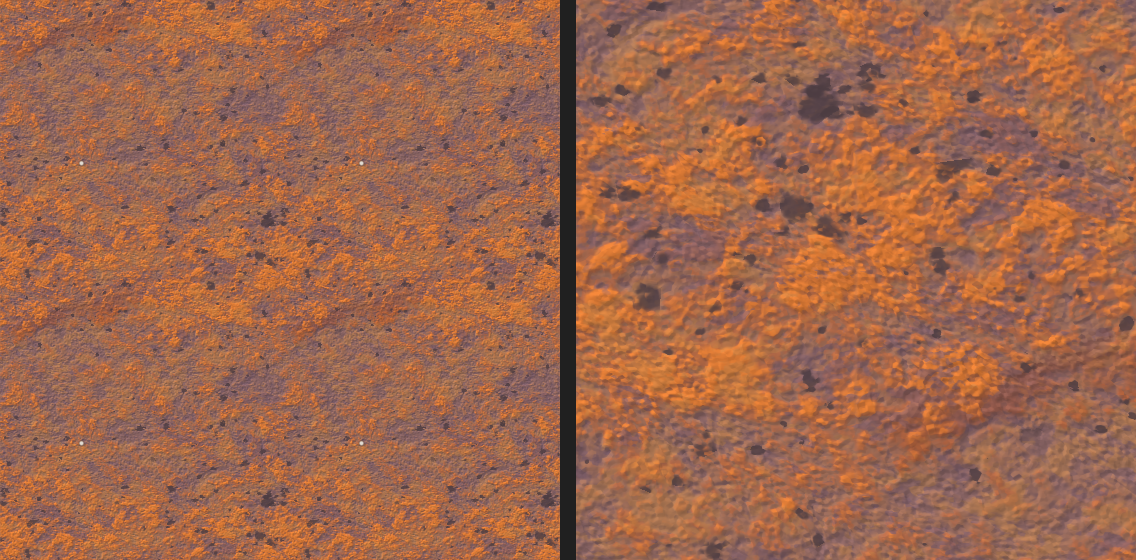
Left, the full canvas; right, a detail of the centre.
Reproduce this texture procedurally as a Shadertoy shader.

```glsl
// Rusted sheet metal: one weathered tile repeated twice across and twice down.
// Wrapped cellular noise in octaves mixes mauve steel, brown and orange rust;
// broad patches steer the mix, then relief, pits, seams and a pale fleck follow.

const float TAU = 6.28318;

vec3 hash3(vec2 c) {
    vec3 q = fract(c.xyx * vec3(0.1031, 0.1030, 0.0973));
    q += dot(q, q.yxz + 33.33);
    return fract((q.xxy + q.yzz) * q.zyx);
}

// Wrapped cellular noise: x = smoothed cell value, y = nearest distance, z = nearest value
vec3 cellular(vec2 p, vec2 freq, float seed) {
    vec2 g = p * freq, base = floor(g), f = g - base, sum = vec2(0.0);
    vec2 nearest = vec2(9.0, 0.0);
    for (int y = -1; y <= 1; y++)
    for (int x = -1; x <= 1; x++) {
        vec2 o = vec2(x, y);
        vec3 h = hash3(mod(base + o, freq) + seed);
        vec2 d = o + h.xy - f;
        float d2 = dot(d, d), w = exp(-8.0 * d2);
        sum += w * vec2(h.z, 1.0);
        if (d2 < nearest.x) nearest = vec2(d2, h.z);
    }
    return vec3(sum.x / sum.y, sqrt(nearest.x), nearest.y);
}

// Octaves of cellular noise, centred on zero
float rough(vec2 p, vec2 freq, float seed) {
    float sum = 0.0, amp = 0.42;
    for (int i = 0; i < 5; i++) {
        sum += amp * (cellular(p, freq, seed).x - 0.5);
        freq *= 2.0;
        seed += 17.0;
        amp *= 0.92;
    }
    return sum;
}

// Soft elliptical patch that wraps around the tile
float patchAt(vec2 p, vec2 centre, vec2 size) {
    vec2 d = (fract(p - centre + 0.5) - 0.5) / size;
    return exp(-dot(d, d));
}

void mainImage(out vec4 fragColor, in vec2 fragCoord) {
    vec2 tile = fract(2.0 * fragCoord / iResolution.xy);
    float px = 2.0 / iResolution.y;

    // Gentle sine warp, whole periods per tile
    vec2 p = tile + 0.006 * sin(TAU * (tile.yx * vec2(3.0, 2.0) + tile * vec2(2.0, 4.0)));

    // Broad layout: heavy rust bands against bare steel
    float heavy = 0.75 * patchAt(p, vec2(0.15, 0.06), vec2(0.42, 0.14))
                + 0.55 * patchAt(p, vec2(0.72, 0.93), vec2(0.28, 0.10))
                + 0.50 * patchAt(p, vec2(0.80, 0.20), vec2(0.24, 0.12))
                + 0.45 * patchAt(p, vec2(0.35, 0.51), vec2(0.10, 0.05))
                + 0.45 * patchAt(p, vec2(0.08, 0.32), vec2(0.14, 0.10))
                + 0.40 * patchAt(p, vec2(0.72, 0.52), vec2(0.16, 0.05))
                + 0.40 * patchAt(p, vec2(0.92, 0.74), vec2(0.12, 0.06));
    float bare = patchAt(p, vec2(0.22, 0.66), vec2(0.34, 0.12))
               + 0.6 * patchAt(p, vec2(0.47, 0.36), vec2(0.16, 0.14));
    float bruised = patchAt(p, vec2(0.62, 0.75), vec2(0.11, 0.06))
                  + patchAt(p, vec2(0.72, 0.43), vec2(0.12, 0.07))
                  + patchAt(p, vec2(0.94, 0.40), vec2(0.08, 0.09))
                  + patchAt(p, vec2(0.45, 0.20), vec2(0.08, 0.09));

    // Fine rust amount, with streaks falling to the right; bare steel is calmer
    float grain = rough(p, vec2(10.0, 13.0), 3.0);
    float streak = cellular(vec2(p.x, p.y + p.x), vec2(14.0, 52.0), 61.0).x - 0.5;
    float calm = 1.0 - 0.35 * min(bare, 1.0);
    float rust = 0.42 + 1.05 * calm * grain + 0.14 * streak + 0.24 * heavy - 0.10 * bare;

    vec3 col = mix(vec3(0.52, 0.38, 0.38), vec3(0.61, 0.42, 0.34), smoothstep(0.10, 0.42, rust));
    col = mix(col, vec3(0.66, 0.39, 0.27), smoothstep(0.40, 0.58, rust));
    col = mix(col, vec3(0.83, 0.46, 0.20), smoothstep(0.54, 0.88, rust));

    // Ochre bloom and violet bruises
    float stain = rough(p, vec2(9.0, 14.0), 131.0);
    col = mix(col, vec3(0.72, 0.49, 0.28), 0.45 * smoothstep(0.08, 0.32, stain));
    float violet = smoothstep(0.12, 0.36, 0.15 * bruised - stain);
    col = mix(col, vec3(0.45, 0.34, 0.40), 0.65 * violet);

    // Dark red streak rising to the right
    float along = smoothstep(0.58, 0.40, p.x) * smoothstep(0.0, 0.08, p.x);
    float band = exp(-pow((p.y - 0.81 - 0.24 * p.x + 0.1 * grain) / 0.035, 2.0));
    col = mix(col, vec3(0.58, 0.30, 0.19), 0.45 * band * along);

    // Relief lit from the upper left
    float relief = grain - rough(p + vec2(-0.003, 0.004), vec2(10.0, 13.0), 3.0);
    col *= 1.0 + 0.55 * clamp(relief, -0.3, 0.3);

    // Sparse ragged pits of varied size, mostly in bruised and rusted areas
    for (int i = 0; i < 2; i++) {
        vec3 pit = cellular(p, vec2(17.0, 22.0) * float(i + 1), 211.0 + 40.0 * float(i));
        float radius = 0.40 * smoothstep(0.84, 1.08, pit.z + 0.10 * (heavy + bruised - bare));
        float hole = smoothstep(radius, 0.3 * radius - 0.02, pit.y + 0.6 * grain);
        col = mix(col, vec3(0.29, 0.23, 0.25), 0.75 * hole * smoothstep(0.02, 0.08, radius));
    }

    // Faint seams on the tile borders
    vec2 edge = min(tile, 1.0 - tile);
    col = mix(col, vec3(0.62, 0.44, 0.38), 0.22 * smoothstep(0.003 + px, 0.0, edge.x));
    col = mix(col, vec3(0.54, 0.29, 0.20), 0.20 * smoothstep(0.005 + px, 0.0, edge.y));

    // Pale fleck with a shaded rim
    float fleck = length(tile - vec2(0.291, 0.417));
    col = mix(col, vec3(0.36, 0.29, 0.28), 0.6 * smoothstep(0.011 + px, 0.008, fleck));
    col = mix(col, vec3(0.88, 0.86, 0.82), smoothstep(0.007 + px, 0.007 - px, fleck));

    fragColor = vec4(clamp(col, 0.0, 1.0), 1.0);
}
```
